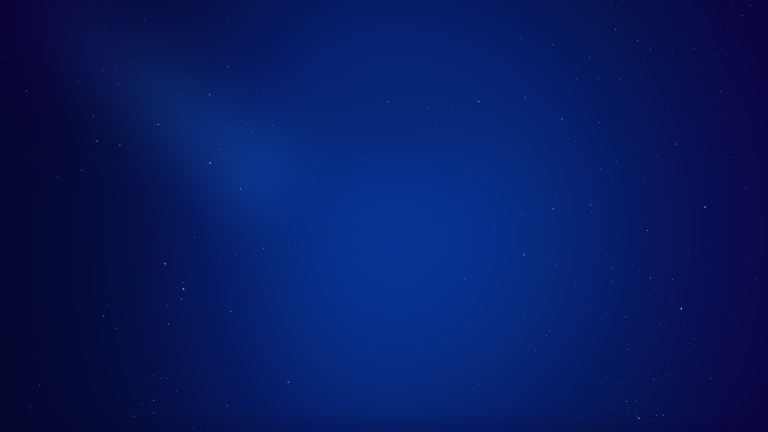
This background is drawn by a Shadertoy shader. Its source:

```glsl
// Deep blue night glow with a soft diagonal beam and clustered cyan star dust.

#define GLOW_CENTER vec2(0.51, 0.46)
#define GLOW_LEFT 0.29
#define GLOW_RIGHT 0.39
#define GLOW_HEIGHT 0.70
#define BEAM_WIDTH 0.12
#define BEAM_STRENGTH 0.19
#define STAR_LAYERS 3
#define STAR_RADIUS 0.0024
#define BASE_DENSITY 0.035
#define CLUSTER_DENSITY 0.22

const vec3 NIGHT = vec3(0.018, 0.022, 0.175);
const vec3 NAVY = vec3(0.024, 0.100, 0.380);
const vec3 AZURE = vec3(0.028, 0.205, 0.580);
const vec3 CYAN = vec3(0.10, 0.66, 0.86);
const vec3 PALE = vec3(0.62, 0.86, 0.98);

// Star clusters: centre in canvas fractions, radius in canvas heights.
const vec3 CLUSTERS[9] = vec3[9](
    vec3(0.23, 0.06, 0.10), vec3(0.82, 0.06, 0.09), vec3(0.27, 0.37, 0.12),
    vec3(0.17, 0.77, 0.14), vec3(0.34, 0.78, 0.12), vec3(0.56, 0.72, 0.10),
    vec3(0.69, 0.42, 0.14), vec3(0.82, 0.82, 0.15), vec3(0.86, 0.38, 0.12));

float gauss(float x) { return exp(-x * x); }

vec3 hash3(vec3 p) {
    p = fract(p * vec3(0.1031, 0.1030, 0.0973));
    p += dot(p, p.yxz + 33.33);
    return fract((p.xxy + p.yxx) * p.zyx);
}

float segmentDistance(vec2 p, vec2 a, vec2 b) {
    vec2 ab = b - a;
    return length(p - a - ab * clamp(dot(p - a, ab) / dot(ab, ab), 0.0, 1.0));
}

vec3 backdrop(vec2 uv, float aspect) {
    // Wide central glow, falling faster toward the left.
    vec2 d = uv - GLOW_CENTER;
    float light = gauss(d.x / (d.x < 0.0 ? GLOW_LEFT : GLOW_RIGHT))
                * gauss(d.y / GLOW_HEIGHT);

    // Shaded hollow above the centre and a dim lower rim.
    vec2 hollow = (uv - vec2(0.51, 0.70)) / vec2(0.13, 0.13);
    light -= 0.13 * gauss(length(hollow));
    light *= mix(0.82, 1.0, smoothstep(0.0, 0.06, uv.y));

    vec3 color = light < 0.5 ? mix(NIGHT, NAVY, light * 2.0)
                             : mix(NAVY, AZURE, light * 2.0 - 1.0);

    // Diagonal beam from the upper left corner.
    vec2 scale = vec2(aspect, 1.0);
    float beam = gauss(segmentDistance(uv * scale, vec2(0.06, 0.96) * scale,
                                       vec2(0.32, 0.62) * scale) / BEAM_WIDTH);
    color += BEAM_STRENGTH * beam * vec3(0.10, 0.42, 0.62)
           * smoothstep(-0.08, 0.28, uv.x);

    // Violet tint at the right side and upper left corner.
    float violet = smoothstep(0.78, 1.0, uv.x)
                 + gauss(length((uv - vec2(0.04, 0.98)) / vec2(0.12, 0.25)));
    return color + violet * vec3(0.020, -0.022, 0.025);
}

float starDensity(vec2 uv, float aspect) {
    float density = BASE_DENSITY * smoothstep(0.06, 0.28, abs(uv.x - 0.5));
    for (int i = 0; i < CLUSTERS.length(); i++) {
        vec2 offset = (uv - CLUSTERS[i].xy) * vec2(aspect, 1.0);
        float tightness = 0.1 / CLUSTERS[i].z;
        density += CLUSTER_DENSITY * pow(tightness, 3.0)
                 * gauss(length(offset) / CLUSTERS[i].z);
    }
    return density;
}

vec3 stars(vec2 p, float aspect, float pixel) {
    vec3 total = vec3(0.0);
    for (int i = 0; i < STAR_LAYERS; i++) {
        float layer = float(i);
        float cells = 20.0 + 15.0 * layer;
        vec2 cell = floor(p * cells);
        vec3 place = hash3(vec3(cell, layer * 17.0 + 3.0));
        vec3 look = hash3(vec3(cell, layer * 17.0 + 61.0));
        vec2 center = (cell + 0.2 + 0.6 * place.xy) / cells;
        float present = step(place.z, starDensity(center / vec2(aspect, 1.0), aspect));

        // Slightly stretched speck at a random tilt.
        float angle = 6.2832 * look.x;
        vec2 d = mat2(cos(angle), -sin(angle), sin(angle), cos(angle)) * (p - center);
        d.y *= 1.5;
        float radius = STAR_RADIUS * mix(0.55, 1.25, look.y) / (1.0 + 0.3 * layer);
        float speck = 1.0 - smoothstep(max(radius - pixel, 0.0), radius + 0.5 * pixel, length(d));
        float power = mix(0.22, 1.0, look.z * look.z) / (1.0 + 0.4 * layer);
        total += present * speck * power * mix(CYAN, PALE, place.x * look.y);
    }
    return total;
}

void mainImage(out vec4 fragColor, in vec2 fragCoord) {
    float aspect = iResolution.x / iResolution.y;
    vec2 uv = fragCoord / iResolution.xy;
    vec2 p = fragCoord / iResolution.y;
    vec3 color = backdrop(uv, aspect) + stars(p, aspect, 1.0 / iResolution.y);
    fragColor = vec4(clamp(color, 0.0, 1.0), 1.0);
}
```
